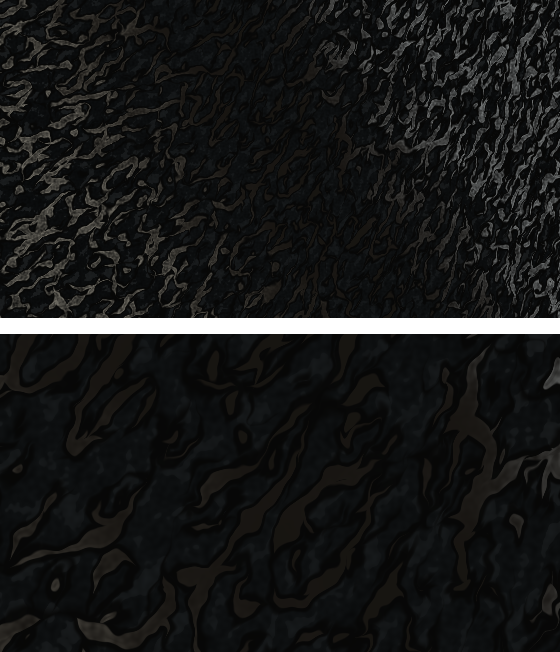
Top, the full canvas; bottom, a detail of the centre.
A Shadertoy shader for this texture:

```glsl
#define CREASE_FREQ vec2(5.0, 9.0)
#define PEBBLE_FREQ vec2(19.0, 27.0)
#define CREASE_WIDTH 0.0078
#define PEBBLE_LEVEL 0.30
#define RAGGEDNESS 0.012
#define BASE_COLOR vec3(0.050, 0.058, 0.062)
#define OUTLINE_COLOR vec3(0.024, 0.023, 0.020)
#define DIM_COLOR vec3(0.092, 0.081, 0.068)
#define WARM_GREY vec3(0.375, 0.365, 0.335)
#define COOL_GREY vec3(0.385, 0.395, 0.395)

vec2 randomGradient(vec2 cell) {
    vec3 h = fract(cell.xyx * vec3(0.1031, 0.1030, 0.0973));
    h += dot(h, h.yzx + 33.33);
    float angle = 6.2832 * fract((h.x + h.y) * h.z);
    return vec2(cos(angle), sin(angle));
}

// Gradient noise in x, its slope in yz
vec3 noiseWithSlope(vec2 p) {
    vec2 i = floor(p), f = p - i;
    vec2 u = f * f * f * (f * (f * 6.0 - 15.0) + 10.0);
    vec2 du = 30.0 * f * f * (f * (f - 2.0) + 1.0);
    vec2 ga = randomGradient(i), gb = randomGradient(i + vec2(1, 0));
    vec2 gc = randomGradient(i + vec2(0, 1)), gd = randomGradient(i + vec2(1, 1));
    float a = dot(ga, f), b = dot(gb, f - vec2(1, 0));
    float c = dot(gc, f - vec2(0, 1)), d = dot(gd, f - vec2(1, 1));
    vec2 slope = mix(mix(ga, gb, u.x), mix(gc, gd, u.x), u.y);
    slope += du * (u.yx * (a - b - c + d) + vec2(b, c) - a);
    return vec3(mix(mix(a, b, u.x), mix(c, d, u.x), u.y), slope);
}

float gradientNoise(vec2 p) {
    return noiseWithSlope(p).x;
}

// Curved coordinates: x runs along the grain, which steepens to the right
vec2 grainSpace(vec2 p) {
    float along = 0.8 * p.x + 0.6 * p.y + 0.25 * p.x * p.x;
    float across = p.y - 0.5 * p.x - 0.45 * p.x * p.x;
    return vec2(along, across);
}

// Approximate canvas distance inside creases and pebbles, negative outside
float reliefDistance(vec2 g, float stretch, float edgeLight) {
    vec2 metric = vec2(1.0, stretch);
    float relief = -1.0;
    for (int k = 0; k < 2; k++) {
        float layer = float(k);
        vec2 freq = CREASE_FREQ * (1.0 + 0.6 * layer);
        vec3 n = noiseWithSlope(g * freq + 17.3 * layer);
        float dist = abs(n.x) / (length(n.yz * freq * metric) + 3.0);
        float gaps = gradientNoise(g * vec2(9.0, 13.0) + 41.0 + 9.0 * layer);
        float width = 0.34 + 2.2 * gaps - layer * mix(0.5, 0.25, edgeLight);
        width -= 0.10 * (stretch - 1.2);
        relief = max(relief, CREASE_WIDTH * min(width, 1.0) - dist);
    }
    vec3 n = noiseWithSlope(g * PEBBLE_FREQ + 73.0);
    float level = PEBBLE_LEVEL + 0.15 * (1.0 - edgeLight);
    float pebble = (n.x - level) / (length(n.yz * PEBBLE_FREQ * metric) + 8.0);
    return max(relief, pebble);
}

void mainImage(out vec4 fragColor, in vec2 fragCoord) {
    vec2 p = fragCoord / iResolution.y;

    // Light falls off towards a slanted dark band
    float side = p.x - 1.22 + 0.55 * p.y;
    float drift = 0.25 * gradientNoise(p * 9.0 + 5.0);
    float rightSide = smoothstep(-0.1, 0.2, side);
    float edgeLight = smoothstep(0.08, 0.85, abs(side) * mix(1.0, 1.4, rightSide) + drift);

    // Ragged grain coordinates
    vec2 wobble = vec2(gradientNoise(p * 26.0), gradientNoise(p * 26.0 + 31.0));
    wobble += 0.45 * vec2(gradientNoise(p * 61.0 + 7.0), gradientNoise(p * 61.0 + 59.0));
    vec2 g = grainSpace(p + RAGGEDNESS * wobble);
    float stretch = length(vec2(0.5 + 0.9 * p.x, 1.0));

    float relief = reliefDistance(g, stretch, edgeLight);
    float blur = 0.5 / iResolution.y + 0.0002;
    float raised = smoothstep(-blur, blur, relief);
    float outline = smoothstep(-0.0075, -0.003, relief);

    // Leather ground: darker in the light, broken by small pale flecks
    float swell = gradientNoise(g * vec2(22.0, 32.0) + 11.0);
    float grit = gradientNoise(p * 125.0);
    vec3 ground = BASE_COLOR * (1.0 + 0.35 * swell + 0.35 * grit);
    ground *= mix(1.05, 0.8, edgeLight);
    float fleck = smoothstep(0.13, 0.22, swell + 0.25 * grit);
    ground += vec3(0.052, 0.054, 0.055) * fleck * mix(0.35, 1.0, edgeLight);
    ground = mix(ground, OUTLINE_COLOR, outline * 0.85);

    // Raised parts: bright rim, duller core, uneven sheen
    float sheen = 0.88 + 0.6 * gradientNoise(p * 30.0 + 23.0) + 0.7 * grit;
    float core = smoothstep(0.0015, 0.0045, relief);
    vec3 grey = mix(WARM_GREY, COOL_GREY, rightSide);
    grey *= clamp(sheen, 0.3, 1.15) * mix(1.0, 0.72, core);
    vec3 crest = mix(DIM_COLOR, grey, edgeLight);

    fragColor = vec4(mix(ground, crest, raised), 1.0);
}
```
